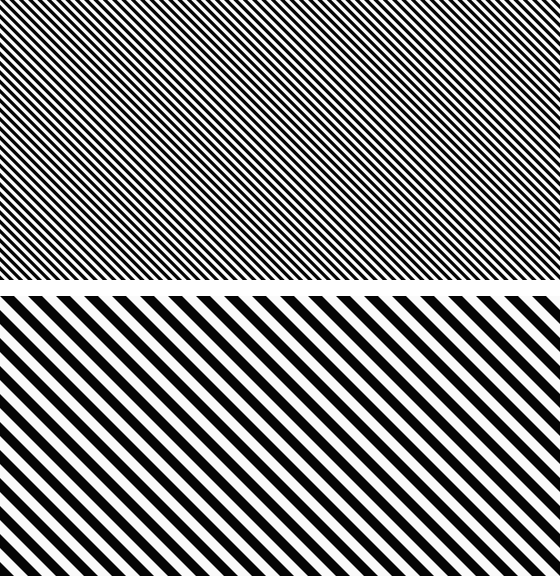
Top: the whole. Bottom: its middle third, enlarged.
A WebGL 2 fragment shader for this pattern:

```glsl
#version 300 es
precision highp float;
// Even black and white diagonal stripes, falling to the right at 45 degrees.
// A periodic phase along x + y is folded into a signed distance to the
// nearest stripe edge, then smoothed over about one pixel.

#define REPEATS_DOWN 30.0   // stripe periods per canvas height
#define INK_SHARE 0.5       // dark part of each period
#define PHASE 0.0           // shift in periods
#define EDGE_PIXELS 1.0     // width of the smoothed edge
#define INK vec3(0.02)
#define PAPER vec3(0.98)

uniform vec2 u_resolution;
out vec4 fragColor;

// Signed distance to the dark stripe, in periods; negative inside.
float stripeDistance(float phase) {
    float fromCentre = abs(fract(phase - 0.5 * INK_SHARE + 0.5) - 0.5);
    return fromCentre - 0.5 * INK_SHARE;
}

void main() {
    // Canvas units: height is 1, origin at the lower left.
    vec2 position = gl_FragCoord.xy / u_resolution.y;
    float phase = (position.x + position.y) * REPEATS_DOWN + PHASE;

    // One pixel measured across the stripe, in periods.
    float pixel = sqrt(2.0) * REPEATS_DOWN / u_resolution.y;
    float paperCover = clamp(stripeDistance(phase) / (pixel * EDGE_PIXELS) + 0.5, 0.0, 1.0);

    fragColor = vec4(mix(INK, PAPER, paperCover), 1.0);
}
```
